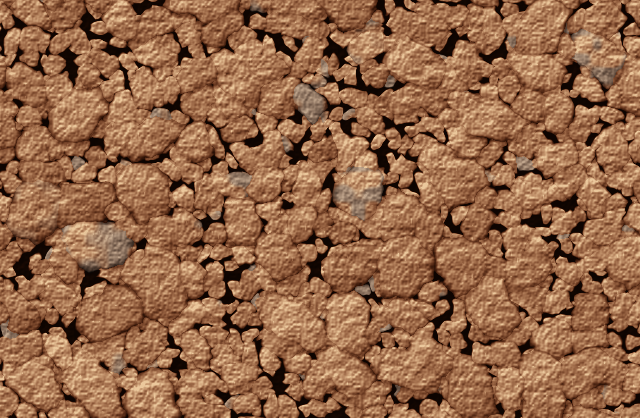
Write a Shadertoy shader that draws this texture.

```glsl
// A heap of crumbly red-brown clay grains, lit softly from the upper left.
// Four layers of jittered, blocky domes are merged by height; neighbouring
// heights darken the crevices and fine noise roughens every surface.

#define LARGEST_CELL 0.150
#define LAYER_RATIO  0.65
#define BASE_TONE    0.675
#define FORM_LIGHT   0.13
#define ROUGHNESS    0.30
#define CREVICE_DARK 22.0
#define CREVICE_SIZE 0.012
#define GRAY_SHARE   0.07

const vec2 LIGHT = vec2(-0.45, 0.89);

float hash(vec2 p) {
    return fract(sin(dot(p, vec2(127.1, 311.7))) * 43758.5453);
}

vec3 hash3(vec2 p) {
    vec3 k = vec3(dot(p, vec2(127.1, 311.7)), dot(p, vec2(269.5, 183.3)), dot(p, vec2(419.2, 371.9)));
    return fract(sin(k) * 43758.5453);
}

float noise(vec2 p) {
    vec2 i = floor(p), f = fract(p);
    f = f * f * (3.0 - 2.0 * f);
    return mix(mix(hash(i), hash(i + vec2(1, 0)), f.x),
               mix(hash(i + vec2(0, 1)), hash(i + vec2(1, 1)), f.x), f.y);
}

// Uneven displacement that makes the outlines ragged
vec2 ragged(vec2 p) {
    vec2 broad = vec2(noise(p * 24.0), noise(p * 24.0 + 57.0)) - 0.5;
    vec2 fine = vec2(noise(p * 75.0 + 13.0), noise(p * 75.0 + 91.0)) - 0.5;
    return p + 0.018 * broad + 0.008 * fine;
}

// Surface relief, from lumps down to grit
float relief(vec2 p) {
    return 1.9 * noise(p * 32.0) + 1.3 * noise(p * 78.0 + 5.0) + noise(p * 175.0 + 9.0);
}

// Topmost grain: height, light on its form, random tone, distance from its centre
vec4 heap(vec2 p, float blur) {
    vec4 top = vec4(0.0, 0.0, 0.5, 1.0);
    float cell = LARGEST_CELL;
    for (int layer = 0; layer < 4; layer++) {
        vec2 home = floor(p / cell);
        for (int k = 0; k < 9; k++) {
            vec2 id = home + vec2(k % 3 - 1, k / 3 - 1);
            vec2 key = id + 37.0 * float(layer + 1);
            vec3 a = hash3(key);
            vec2 offset = p - (id + 0.5 + 0.7 * (a.xy - 0.5)) * cell;
            if (a.z > 0.55 + 0.15 * float(layer) || length(offset) > 0.85 * cell) continue;

            // Stretched, turned block with one broken face
            vec3 b = hash3(key + 71.7);
            float radius = cell * mix(0.40, 0.54, b.x);
            float angle = 6.2832 * b.y;
            float c = cos(angle), s = sin(angle);
            float stretch = mix(1.0, 1.32, b.z);
            vec2 q = mat2(c, -s, s, c) * offset / radius;
            q *= vec2(1.0 / stretch, stretch);
            float box = 1.1 * max(abs(q.x), abs(q.y));
            float d = mix(length(q), box, 0.6 * fract(b.x * 17.0));
            d = max(d, 1.3 * dot(q, normalize(vec2(b.z - 0.5, 0.4))));

            // Flat-topped dome, steep at its rim
            float d2 = d * d;
            float height = radius * (0.9 * (1.0 - d2 * d2) + 0.35 * fract(b.y * 23.0));
            vec2 slope = offset / radius * d + 0.7 * (b.xy - 0.5);
            vec4 grain = vec4(height, dot(slope, LIGHT), fract(b.z * 31.0), d);
            top = mix(top, grain, smoothstep(-blur, blur, height - top.x));
        }
        cell *= LAYER_RATIO;
    }
    return top;
}

// Clay ramp from near black through brown to pale tan
vec3 clay(float tone) {
    return tone * vec3(1.0, 0.30 + 0.60 * tone, 0.03 + 0.69 * tone);
}

void mainImage(out vec4 fragColor, in vec2 fragCoord) {
    vec2 p = fragCoord / iResolution.y + 3.0;
    vec2 w = ragged(p);
    vec4 grain = heap(w, 0.0025);

    // Mean height around the point, leaning towards the light
    float around = 0.0;
    for (int i = 0; i < 4; i++) {
        float angle = 1.5708 * float(i) + 0.4;
        vec2 probe = CREVICE_SIZE * (vec2(cos(angle), sin(angle)) + 0.4 * LIGHT);
        around += 0.25 * heap(w + probe, 0.0025).x;
    }
    float open = clamp(1.0 - CREVICE_DARK * max(around - grain.x, 0.0), 0.2, 1.0);
    open *= mix(1.0, 0.55, smoothstep(0.80, 1.08, grain.w));
    open *= mix(0.16, 1.0, smoothstep(0.0, 0.013, grain.x));

    // Form light, grit, mottling and pale specks
    float grit = relief(p) - relief(p + 0.004 * LIGHT);
    float tone = BASE_TONE + FORM_LIGHT * clamp(grain.y, -1.0, 1.0) + ROUGHNESS * grit;
    tone += 0.08 * (grain.z - 0.5) + 0.10 * (noise(p * 42.0 + 31.0) - 0.5);
    tone += 0.14 * smoothstep(0.86, 0.98, noise(p * 130.0 + 63.0));
    tone = clamp(tone * open, 0.05, 0.92);

    // A few grains carry gray patches
    vec3 color = clay(tone);
    float gray = smoothstep(1.0 - GRAY_SHARE, 1.01 - GRAY_SHARE, grain.z);
    gray *= smoothstep(0.35, 0.65, noise(p * 28.0 + 80.0));
    color = mix(color, tone * vec3(0.76, 0.66, 0.58), 0.75 * gray);
    fragColor = vec4(color, 1.0);
}
```
